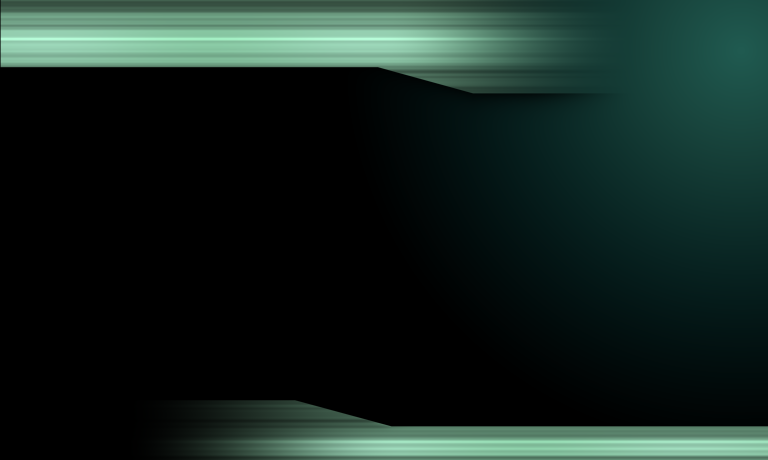
Write a Shadertoy shader that draws this background.

```glsl
// Two streaked mint bands with bevelled edges over black, lit by a teal corner glow.

const vec3 GLOW_INNER = vec3(0.125, 0.355, 0.315);
const vec3 GLOW_OUTER = vec3(0.015, 0.160, 0.160);
const vec3 MINT = vec3(0.56, 0.82, 0.67);
const vec3 PALE = vec3(0.68, 0.90, 0.80);

const vec2 GLOW_CENTER = vec2(0.965, 0.89);
const float GLOW_RADIUS = 0.87;      // in canvas heights
const float GLOW_POWER = 1.15;

// Bevels: start x, end x, left height, right height
const vec4 TOP_BEVEL = vec4(0.492, 0.616, 0.854, 0.797);
const vec4 BOTTOM_BEVEL = vec4(0.384, 0.510, 0.130, 0.073);
const vec2 TOP_FADE = vec2(0.50, 0.83);
const vec2 BOTTOM_FADE = vec2(0.16, 0.53);

// Streak light: peak height, spread, base level, peak gain
const vec4 TOP_LIGHT = vec4(0.906, 0.055, 0.42, 0.58);
const vec4 BOTTOM_LIGHT = vec4(0.028, 0.026, 0.48, 0.46);

const float STREAK_FREQUENCY = 42.0;
const float STREAK_CONTRAST = 0.30;
const float SHADOW_DEPTH = 0.022;
const float SHADOW_STRENGTH = 0.75;
const float RIM_WIDTH = 0.004;

float hashGradient(float cell) {
    return fract(sin(cell * 127.1 + 31.7) * 4375.85) * 2.0 - 1.0;
}

// One-dimensional gradient noise
float gradientNoise(float x) {
    float cell = floor(x);
    float f = x - cell;
    float blend = f * f * f * (f * (f * 6.0 - 15.0) + 10.0);
    return 2.0 * mix(hashGradient(cell) * f,
                     hashGradient(cell + 1.0) * (f - 1.0), blend);
}

// Layered horizontal streaks
float streaks(float y) {
    float sum = 0.0;
    float amplitude = 1.0;
    float frequency = STREAK_FREQUENCY;
    for (int i = 0; i < 3; i++) {
        sum += amplitude * gradientNoise(y * frequency + float(i) * 17.3);
        frequency *= 1.9;
        amplitude *= 0.7;
    }
    return sum;
}

float bevelHeight(float x, vec4 bevel) {
    float t = clamp((x - bevel.x) / (bevel.y - bevel.x), 0.0, 1.0);
    return mix(bevel.z, bevel.w, t);
}

vec3 bandColor(vec2 uv, vec4 light) {
    float offset = (uv.y - light.x) / light.y;
    float peak = exp(-offset * offset);
    float level = light.z + light.w * peak;
    level *= 1.0 + STREAK_CONTRAST * streaks(uv.y);
    // Slow variation along the band between mint and pale mint
    float sheen = 0.5 + 0.5 * cos((uv.x - 0.48) * 15.0);
    return mix(MINT, PALE, sheen * peak * 0.6) * level;
}

vec3 cornerGlow(vec2 uv, float aspect) {
    float distanceToGlow = length((uv - GLOW_CENTER) * vec2(aspect, 1.0));
    float strength = pow(max(1.0 - distanceToGlow / GLOW_RADIUS, 0.0), GLOW_POWER);
    vec3 tint = mix(GLOW_OUTER * 2.0, GLOW_INNER, smoothstep(0.0, 0.8, strength));
    return tint * strength;
}

void mainImage(out vec4 fragColor, in vec2 fragCoord) {
    vec2 uv = fragCoord / iResolution.xy;
    float soft = 0.75 / iResolution.y;
    vec3 color = cornerGlow(uv, iResolution.x / iResolution.y);

    // Top band and the soft shadow below it
    float aboveEdge = uv.y - bevelHeight(uv.x, TOP_BEVEL);
    float topFade = 1.0 - smoothstep(TOP_FADE.x, TOP_FADE.y, uv.x);
    float shadow = exp(-max(-aboveEdge, 0.0) / SHADOW_DEPTH);
    float shadowFade = 1.0 - smoothstep(0.68, TOP_FADE.y, uv.x);
    float topMask = smoothstep(-soft, soft, aboveEdge);
    color *= 1.0 - SHADOW_STRENGTH * shadow * shadowFade * (1.0 - topMask);
    topMask *= topFade * smoothstep(0.0, 0.0015, uv.x);
    color = mix(color, bandColor(uv, TOP_LIGHT), topMask);

    // Bottom band with a bright rim on its lower step
    float belowEdge = bevelHeight(uv.x, BOTTOM_BEVEL) - uv.y;
    float bottomFade = smoothstep(BOTTOM_FADE.x, BOTTOM_FADE.y, uv.x);
    float bottomMask = smoothstep(-soft, soft, belowEdge) * bottomFade;
    vec3 bottomColor = bandColor(uv, BOTTOM_LIGHT);
    float rim = exp(-max(belowEdge, 0.0) / RIM_WIDTH);
    bottomColor += MINT * rim * 0.25 * smoothstep(0.45, 0.55, uv.x);
    color = mix(color, bottomColor, bottomMask);

    fragColor = vec4(clamp(color, 0.0, 1.0), 1.0);
}
```
